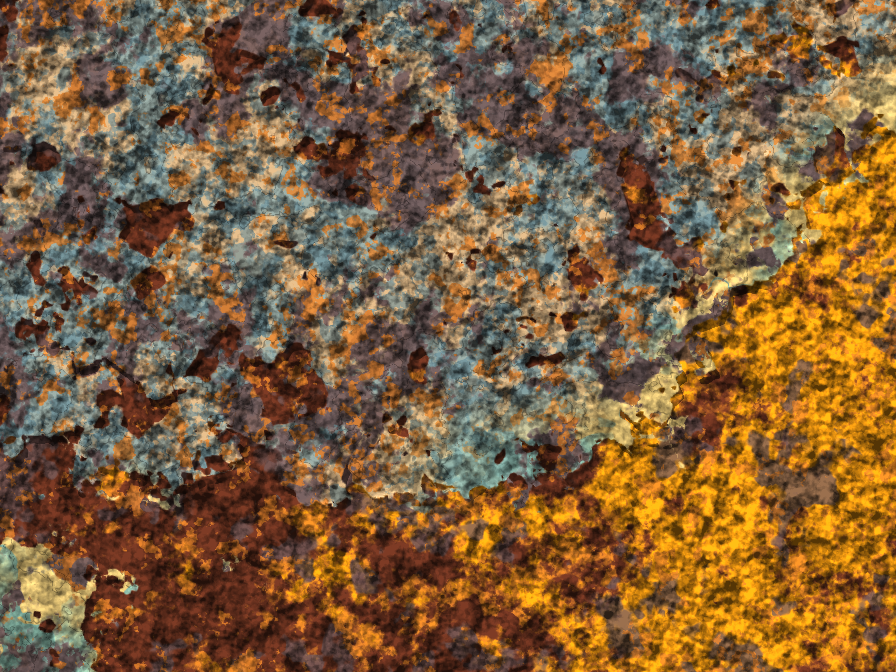
Reproduce this texture procedurally as a Shadertoy shader.

```glsl
#define FLAKE_SCALE 11.0
#define FLAKE_REACH 0.24
#define CHIP_LEVEL 0.68
#define ROUGHNESS 0.66
#define GRAIN_SCALE 50.0
#define GRAIN_CONTRAST 1.5
#define RELIEF 1.9
#define SHADOW 0.5
const vec3 TAN = vec3(0.63, 0.52, 0.38);
const vec3 SHADE = vec3(0.32, 0.25, 0.25);
const vec3 SLATE = vec3(0.43, 0.48, 0.46);
const vec3 BLUE = vec3(0.27, 0.38, 0.42);
const vec3 UMBER = vec3(0.34, 0.16, 0.10);
const vec3 RUST = vec3(0.58, 0.33, 0.11);
const vec3 OCHRE = vec3(0.82, 0.52, 0.06);
const vec3 PALE_TEAL = vec3(0.46, 0.62, 0.56);
const vec3 PALE_OCHRE = vec3(0.70, 0.60, 0.36);

vec3 hash3(vec2 p) {
    vec3 q = fract(p.xyx * vec3(0.1031, 0.1030, 0.0973));
    q += dot(q, q.yxz + 33.33);
    return fract((q.xxy + q.yzz) * q.zyx);
}

// Cellular noise: cell values blended by distance; high sharpness gives plates
float softCells(vec2 p, float sharpness) {
    float sum = 0.0, total = 1e-9;
    for (int i = 0; i < 9; i++) {
        vec2 cell = floor(p) + vec2(i % 3 - 1, i / 3 - 1);
        vec3 h = hash3(cell);
        vec2 d = cell + h.xy - p;
        float weight = exp(-sharpness * dot(d, d));
        sum += weight * h.z;
        total += weight;
    }
    return sum / total;
}

float fbm(vec2 p, int octaves) {
    float sum = 0.0, total = 0.0, amp = 1.0;
    for (int i = 0; i < octaves; i++) {
        sum += amp * softCells(p, 9.0);
        total += amp;
        amp *= ROUGHNESS;
        p = mat2(1.6, 1.2, -1.2, 1.6) * p + 7.3;
    }
    return sum / total;
}

float blob(vec2 p, vec2 center, float radius) {
    vec2 d = (p - center) / radius;
    return exp(-dot(d, d));
}

// Height of the torn lower border of the paint sheet
float tornEdge(float x) {
    return mix(0.33, 0.24, smoothstep(0.0, 0.5, x)) + 0.54 * smoothstep(0.78, 1.38, x)
         + 0.09 * blob(vec2(x, 0.0), vec2(0.2, 0.0), 0.1);
}

// Angular plates with wobbling borders
float platesAt(vec2 p, float scale) {
    vec2 jitter = vec2(fbm(p * scale, 3), fbm(p * scale + 40.0, 3)) - 0.5;
    return softCells(p * scale + 1.3 * jitter, 45.0);
}

// Positive where paint remains, negative where rust is bare
float paintField(vec2 p, float plates) {
    float ragged = fbm(p * 15.0, 4) - 0.5;
    float sheet = p.y - tornEdge(p.x) + FLAKE_REACH * (plates - 0.5 + 0.6 * ragged);
    float corner = 0.16 - length(p - vec2(0.0, 0.04)) + 0.25 * ragged;
    float chips = CHIP_LEVEL - fbm(p * 11.0 + 20.0, 4);
    return min(max(sheet, corner), 0.5 * chips);
}

// Cleaner plates along the torn border and in the corner patch
float cleanZone(vec2 p) {
    float above = p.y - tornEdge(p.x);
    return (1.0 - smoothstep(0.05, 0.20, above))
         * max(smoothstep(0.50, 0.90, p.x), 1.0 - smoothstep(-0.15, -0.05, above));
}

vec3 paintColor(vec2 p, float plates, float crumbs) {
    float tone = fbm(p * 9.0 + 3.0, 5);
    float stain = fbm(p * 10.0 + 61.0, 5) + 0.10 * (crumbs - 0.5);
    float specks = fbm(p * 30.0 + 90.0, 4) + 0.10 * (crumbs - 0.5);
    float clouds = blob(p, vec2(0.78, 0.93), 0.17) + blob(p, vec2(0.47, 0.52), 0.15)
                 + blob(p, vec2(0.02, 1.0), 0.15);
    float warm = tone + 0.12 * (p.x - 0.40) + 0.14 * (crumbs - 0.5);
    vec3 col = mix(SLATE, TAN, smoothstep(0.43, 0.57, warm));
    col = mix(col, BLUE, 0.6 * smoothstep(0.56, 0.66, 1.0 - specks));
    col = mix(col, SHADE, 0.9 * smoothstep(0.52, 0.63, stain + 0.15 * clouds));
    col = mix(col, RUST * 1.1, 0.8 * smoothstep(0.60, 0.68, specks + 0.03 * clouds));
    vec3 clean = mix(PALE_TEAL, PALE_OCHRE, smoothstep(0.35, 0.62, 0.6 * plates + 0.4 * tone));
    col = mix(col, clean * (0.85 + 0.3 * plates),
              cleanZone(p) * (1.0 - smoothstep(0.52, 0.64, stain)));
    return col * (0.70 + 0.30 * smoothstep(0.0, 0.02, abs(tone - 0.47)));
}

vec3 rustColor(vec2 p, float crumbs) {
    float inSheet = smoothstep(0.0, 0.12, p.y - tornEdge(p.x));
    float specks = fbm(p * 34.0 + 170.0, 4) - 0.5 + 0.10 * (crumbs - 0.5);
    float warmth = fbm(p * 9.0 + 130.0, 5) + 0.5 * (p.x - 0.64) - 0.22 * inSheet;
    vec3 col = mix(UMBER, RUST, smoothstep(0.40, 0.58, warmth + 0.7 * specks));
    col = mix(col, OCHRE, smoothstep(0.52, 0.68, warmth + 0.6 * specks));
    col = mix(col, SHADE, 0.8 * smoothstep(0.59, 0.68, fbm(p * 11.0 + 210.0, 4)));
    return mix(col, RUST * 1.15, 0.75 * smoothstep(0.12, 0.19, specks));
}

void mainImage(out vec4 fragColor, in vec2 fragCoord) {
    vec2 p = fragCoord / iResolution.y;
    vec2 toLight = vec2(-0.007, 0.013);
    // Layers: bare rust, cast shadow, paint
    float plates = platesAt(p, FLAKE_SCALE), crumbs = platesAt(p + 5.0, 52.0);
    float field = paintField(p, plates);
    float caster = paintField(p + toLight, platesAt(p + toLight, FLAKE_SCALE));
    float aa = max(fwidth(field), 1e-4);
    float paint = smoothstep(-aa, aa, field);
    vec3 bare = rustColor(p, crumbs) * (1.0 - SHADOW * smoothstep(0.0, 0.03, caster));
    vec3 col = mix(bare, paintColor(p, plates, crumbs), paint);
    // Worn light rim, embossed relief and fine grain
    col *= 1.0 + 0.18 * paint * (1.0 - smoothstep(0.0, 0.012, field));
    float relief = fbm(p * 26.0, 4) - fbm(p * 26.0 + vec2(-0.08, 0.14), 4);
    float grain = fbm(p * GRAIN_SCALE + 250.0, 3) - 0.5 + 0.12 * (crumbs - 0.5);
    float light = 1.0 + (RELIEF * relief + GRAIN_CONTRAST * grain) * (1.0 - 0.4 * paint * cleanZone(p));
    fragColor = vec4(clamp(col * clamp(light, 0.4, 1.45), 0.0, 1.0), 1.0);
}
```
